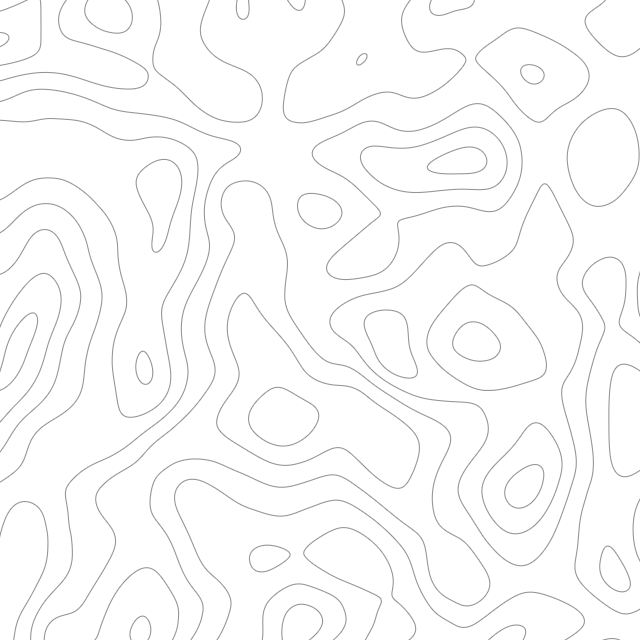
This pattern is drawn by a WebGL 1 fragment shader. Its source:

```glsl
precision highp float;

uniform vec2 u_resolution;

const vec3 PAPER = vec3(1.0);
const vec3 INK = vec3(0.59, 0.585, 0.59);
const float LINE_WIDTH = 0.0017;
const float HILL_FREQUENCY = 5.2;
const float LEVEL_STEP = 0.185;
const float SLOPE_EPSILON = 0.0008;

float hash(vec2 cell) {
  vec3 q = fract(cell.xyx * vec3(0.1031, 0.1030, 0.0973));
  q += dot(q, q.yzx + 33.33);
  return fract((q.x + q.y) * q.z);
}

// Slope of the random unit gradient at a lattice corner
float cornerRamp(vec2 cell, vec2 offset) {
  float angle = 6.2831853 * hash(cell);
  return dot(vec2(cos(angle), sin(angle)), offset);
}

float gradientNoise(vec2 p) {
  vec2 cell = floor(p);
  vec2 f = p - cell;
  vec2 fade = f * f * f * (f * (f * 6.0 - 15.0) + 10.0);
  vec2 e = vec2(1.0, 0.0);
  float low = mix(cornerRamp(cell, f), cornerRamp(cell + e, f - e), fade.x);
  float high = mix(cornerRamp(cell + e.yx, f - e.yx),
                   cornerRamp(cell + e.xx, f - e.xx), fade.x);
  return mix(low, high, fade.y);
}

// Rolling terrain, gently warped so that the hills are uneven
float terrain(vec2 p, float frequency) {
  vec2 q = p * frequency + vec2(17.3, 41.7);
  vec2 warp = vec2(gradientNoise(q * 0.8 + 61.2), gradientNoise(q * 0.8 + 93.6));
  q += 0.35 * warp;
  return gradientNoise(q) + 0.12 * gradientNoise(q * 1.9 + 27.4);
}

vec2 terrainSlope(vec2 p, float frequency, float eps) {
  vec2 e = vec2(eps, 0.0);
  return vec2(terrain(p + e, frequency) - terrain(p - e, frequency),
              terrain(p + e.yx, frequency) - terrain(p - e.yx, frequency)) / (2.0 * eps);
}

// Distance to the nearest level line, in canvas units
float contourDistance(float height, float slope, float levelStep) {
  float offset = abs(fract(height / levelStep) - 0.5) * levelStep;
  return offset / max(slope, 0.05);
}

// Share of a pixel covered by a line of the given width
float lineCoverage(float dist, float width, float pixel) {
  float reach = 0.5 * (width + pixel);
  return clamp((reach - dist) / pixel, 0.0, 1.0) * min(width / pixel, 1.0);
}

void main() {
  float canvas = min(u_resolution.x, u_resolution.y);
  vec2 p = gl_FragCoord.xy / canvas;

  float height = terrain(p, HILL_FREQUENCY);
  float slope = length(terrainSlope(p, HILL_FREQUENCY, SLOPE_EPSILON));
  float dist = contourDistance(height, slope, LEVEL_STEP);

  float ink = lineCoverage(dist, LINE_WIDTH, 1.0 / canvas);
  gl_FragColor = vec4(mix(PAPER, INK, ink), 1.0);
}
```
